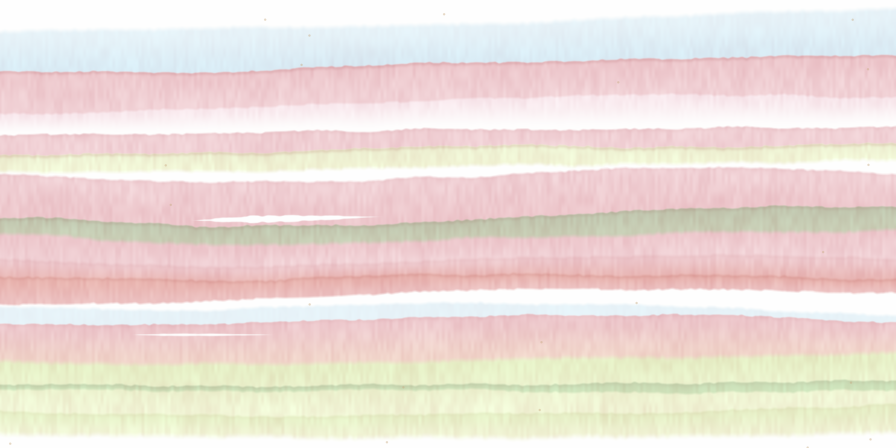
A Shadertoy shader for this background:

```glsl
// Horizontal watercolour stripes in pink, blue and green washes on white paper.

const vec2 SHEET = vec2(768.0, 384.0);   // layout units, y runs downward
const vec3 PAPER = vec3(0.997, 0.997, 0.995);
const vec3 SKY_PALE = vec3(0.905, 0.950, 0.972);
const vec3 SKY = vec3(0.850, 0.918, 0.955);
const vec3 PINK = vec3(0.928, 0.778, 0.796);
const vec3 PINK_SOFT = vec3(0.942, 0.815, 0.832);
const vec3 BLUSH = vec3(0.970, 0.898, 0.918);
const vec3 CORAL = vec3(0.908, 0.695, 0.675);
const vec3 PEACH = vec3(0.945, 0.835, 0.790);
const vec3 CREAM = vec3(0.945, 0.955, 0.835);
const vec3 LIME = vec3(0.902, 0.935, 0.775);
const vec3 SAGE = vec3(0.755, 0.772, 0.680);
const vec3 LEAF = vec3(0.785, 0.855, 0.705);
const vec3 SPECK = vec3(0.78, 0.66, 0.50);
const float GRAIN = 0.055;
const float EDGE_WOBBLE = 2.4;
const float RIM_WIDTH = 1.7;

float hash(vec2 p) {
    p = fract(p * vec2(0.1031, 0.1137));
    p += dot(p, p.yx + 33.33);
    return fract((p.x + p.y) * p.x * 17.3);
}

float noise(vec2 p) {
    vec2 i = floor(p), f = fract(p);
    f = f * f * (3.0 - 2.0 * f);
    return mix(mix(hash(i), hash(i + vec2(1, 0)), f.x),
               mix(hash(i + vec2(0, 1)), hash(i + vec2(1, 1)), f.x), f.y);
}

// Wavering spline through five evenly spaced heights.
float edge(float x, float a, float b, float c, float d, float e) {
    float k[5] = float[5](a, b, c, d, e);
    float s = x / SHEET.x * 4.0;
    int i = clamp(int(floor(s)), 0, 3);
    float t = s - float(i);
    float p1 = k[i], p2 = k[i + 1];
    float m1 = 0.5 * (p2 - k[max(i - 1, 0)]);
    float m2 = 0.5 * (k[min(i + 2, 4)] - p1);
    float t2 = t * t, t3 = t2 * t;
    float y = p1 + m1 * t + (3.0 * (p2 - p1) - 2.0 * m1 - m2) * t2
            + (2.0 * (p1 - p2) + m1 + m2) * t3;
    float waver = noise(vec2(x / 45.0, a)) + 0.55 * noise(vec2(x / 4.0, a + 7.0)) - 0.78;
    return y + EDGE_WOBBLE * waver;
}

// One wash between two edges; soft = feather above and below, rim = pooled pigment.
void wash(inout vec3 col, float y, float top, float bottom,
          vec3 upper, vec3 lower, vec2 soft, float rim) {
    soft = max(soft, vec2(0.75 * SHEET.y / iResolution.y));
    float cover = smoothstep(-soft.x, soft.x, y - top)
                * smoothstep(-soft.y, soft.y, bottom - y);
    vec3 ink = mix(upper, lower, smoothstep(top, bottom, y));
    float pool = exp(-pow((y - top - 1.0) / RIM_WIDTH, 2.0));
    ink *= 1.0 - rim * pool * vec3(0.5, 1.0, 1.0);
    col = mix(col, ink, cover);
}

// Tapered sliver of bare paper.
void dryGap(inout vec3 col, vec2 p, vec2 span, float y, float thick) {
    float t = (p.x - span.x) / (span.y - span.x);
    float taper = smoothstep(0.0, 0.3, t) * smoothstep(1.0, 0.5, t);
    float rough = 0.7 + 0.6 * noise(vec2(p.x / 5.0, y));
    float d = abs(p.y - y) - thick * taper * rough;
    col = mix(col, PAPER, smoothstep(0.9, -0.9, d) * smoothstep(0.0, 0.15, taper));
}

void mainImage(out vec4 fragColor, in vec2 fragCoord) {
    vec2 uv = fragCoord / iResolution.xy;
    vec2 p = vec2(uv.x, 1.0 - uv.y) * SHEET;
    float x = p.x, y = p.y;
    vec3 col = PAPER;

    // Upper washes
    float pinkTop = edge(x, 61.0, 61.0, 54.0, 50.0, 47.0);
    float blushTop = edge(x, 98.0, 92.0, 86.0, 81.0, 84.0);
    float ribbonTop = edge(x, 116.0, 114.0, 111.0, 110.0, 109.0);
    float creamTop = edge(x, 132.0, 131.0, 125.0, 126.0, 122.0);
    wash(col, y, edge(x, 27.0, 24.0, 22.0, 13.0, 8.0), pinkTop + 2.0, SKY_PALE, SKY, vec2(3.0, 1.0), 0.0);
    wash(col, y, blushTop - 2.0, ribbonTop + 1.0, BLUSH, PAPER, vec2(1.0, 3.0), 0.0);
    wash(col, y, pinkTop, blushTop, PINK, PINK_SOFT, vec2(1.0, 1.5), 0.09);
    wash(col, y, ribbonTop, creamTop + 2.0, PINK_SOFT, PINK_SOFT, vec2(1.2, 1.0), 0.03);
    wash(col, y, creamTop, edge(x, 148.0, 147.0, 142.0, 141.0, 137.0), CREAM * 0.985, CREAM, vec2(1.0, 2.5), 0.09);

    // Middle washes
    float sageTop = edge(x, 186.0, 194.0, 190.0, 179.0, 177.0);
    float sageBottom = edge(x, 201.0, 209.0, 205.0, 200.0, 198.0);
    float roseTop = edge(x, 222.0, 228.0, 223.0, 218.0, 221.0);
    float coralTop = edge(x, 236.0, 240.0, 235.0, 236.0, 239.0);
    float coralBottom = edge(x, 262.0, 258.0, 249.0, 248.0, 251.0);
    wash(col, y, edge(x, 150.0, 156.0, 152.0, 144.0, 148.0), sageTop + 2.0, PINK_SOFT, PINK, vec2(1.5, 1.0), 0.02);
    wash(col, y, sageBottom - 3.0, roseTop + 2.0, PINK, PINK_SOFT, vec2(1.0), 0.0);
    wash(col, y, sageTop, sageBottom, SAGE, SAGE * 1.04, vec2(1.0, 2.5), 0.06);
    wash(col, y, roseTop, coralTop + 3.0, PINK, mix(PINK, CORAL, 0.7), vec2(2.0), 0.02);
    wash(col, y, coralTop, coralBottom, CORAL, mix(CORAL, PINK_SOFT, 0.5), vec2(1.5), 0.06);
    dryGap(col, p, vec2(160.0, 335.0), 189.0 - 0.02 * (x - 165.0), 2.7);

    // Lower washes
    float lowPinkTop = edge(x, 278.0, 277.0, 271.0, 270.0, 276.0);
    float meadowTop = edge(x, 310.0, 312.0, 309.0, 306.0, 303.0);
    float limeTop = edge(x, 352.0, 356.0, 355.0, 353.0, 347.0);
    float vein = edge(x, 332.0, 333.0, 332.0, 333.0, 330.0);
    float veinHalf = mix(2.2, 4.2, smoothstep(380.0, 560.0, x));
    wash(col, y, edge(x, 264.0, 265.0, 260.0, 262.0, 270.0), lowPinkTop + 2.0, SKY_PALE, SKY_PALE, vec2(2.0, 1.0), 0.0);
    wash(col, y, lowPinkTop, meadowTop + 3.0, PINK, PEACH, vec2(1.0, 2.0), 0.03);
    wash(col, y, meadowTop, limeTop + 3.0, LIME, CREAM, vec2(3.0, 2.0), 0.0);
    wash(col, y, limeTop, edge(x, 372.0, 374.0, 375.0, 374.0, 371.0), LIME, CREAM, vec2(1.5, 3.5), 0.02);
    wash(col, y, vein - veinHalf, vein + veinHalf, LEAF, LEAF * 1.03, vec2(1.2, 1.5), 0.03);
    dryGap(col, p, vec2(110.0, 240.0), 287.0, 0.9);

    // Vertical fibres and blotches, strongest where the pigment is dense
    float fibre = noise(p / vec2(2.5, 9.0)) + 0.6 * noise(p / vec2(7.0, 22.0))
                + 0.5 * noise(p / vec2(60.0, 14.0)) - 1.05;
    float density = smoothstep(0.0, 0.12, PAPER.b - min(col.g, col.b));
    col += GRAIN * fibre * density * vec3(0.45, 1.0, 0.9);

    // Sparse specks
    vec2 cell = floor(p / 40.0);
    vec2 spot = (cell + 0.2 + 0.6 * vec2(hash(cell + 3.0), hash(cell + 19.0))) * 40.0;
    float present = step(0.9, hash(cell + 41.0));
    col = mix(col, SPECK, 0.45 * present * smoothstep(1.6, 0.3, length(p - spot)));

    fragColor = vec4(clamp(col, 0.0, 1.0), 1.0);
}
```
